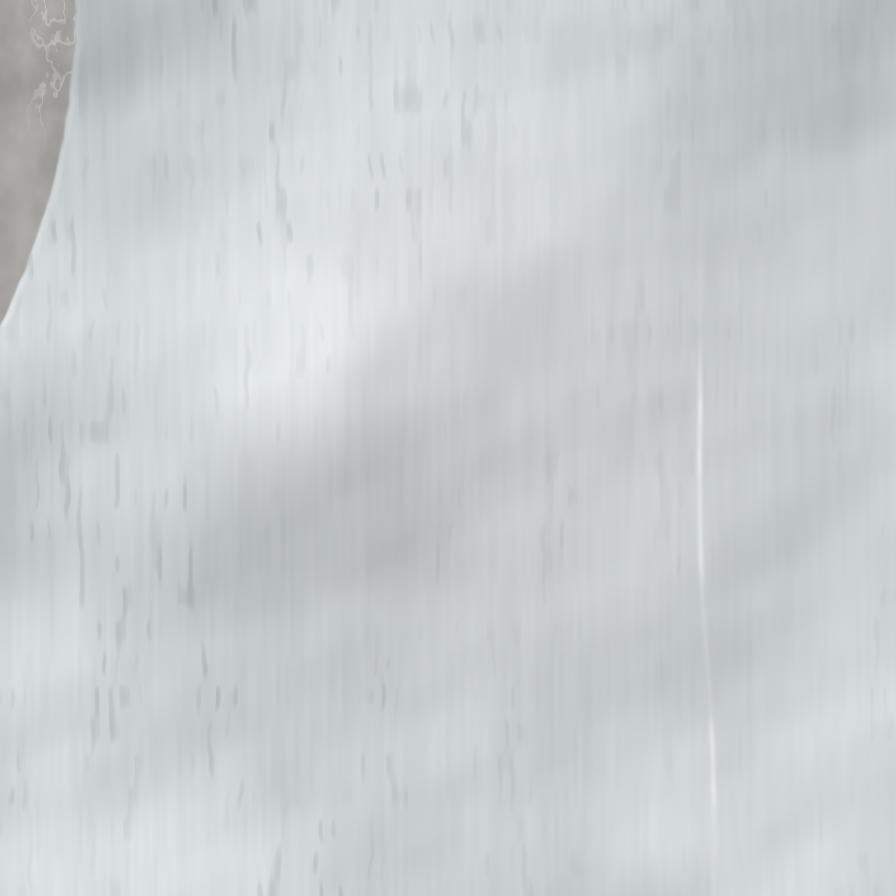
A Shadertoy shader for this texture:

```glsl
// Pale brushed metal: soft diagonal clouds under fine vertical grain and short
// dark dashes, with one thin bright scratch and a curved grey stone corner.
// Everything is layered value noise plus two curves given as x = f(y).

const vec3 METAL = vec3(0.784, 0.803, 0.813);
const vec3 STONE = vec3(0.635, 0.632, 0.622);
const vec3 WARM_TINT = vec3(0.012, -0.004, 0.0);
const vec3 SCRATCH_COLOUR = vec3(0.92, 0.93, 0.94);

const float CLOUD_CONTRAST = 0.145;
const float GRAIN_CONTRAST = 0.024;
const float DASH_DEPTH = 0.075;
const float CORNER_WIDTH = 0.085;
const float CORNER_BOTTOM = 0.635;
const float SCRATCH_X = 0.781;
const float SCRATCH_WIDTH = 0.0032;
const float EDGE_SOFTNESS = 0.0022;

// Integer hash of a lattice cell, 0 to 1
float hash(vec2 cell) {
    uvec2 q = uvec2(ivec2(cell)) * uvec2(1597334673u, 3812015801u);
    uint n = (q.x ^ q.y) * 1597334673u;
    n = (n ^ (n >> 15)) * 2246822519u;
    n ^= n >> 13;
    return float(n >> 8) / 16777216.0;
}

// Smooth value noise, -1 to 1
float noise(vec2 p) {
    vec2 cell = floor(p);
    vec2 f = p - cell;
    f = f * f * f * (f * (f * 6.0 - 15.0) + 10.0);
    float low = mix(hash(cell), hash(cell + vec2(1, 0)), f.x);
    float high = mix(hash(cell + vec2(0, 1)), hash(cell + vec2(1, 1)), f.x);
    return 2.0 * mix(low, high, f.y) - 1.0;
}

float fbm(vec2 p) {
    float sum = 0.0, weight = 0.55;
    for (int i = 0; i < 4; i++) {
        sum += weight * noise(p);
        p = mat2(0.8, 0.6, -0.6, 0.8) * p * 1.9 + 17.3;
        weight *= 0.48;
    }
    return sum;
}

// Broad reflections, stretched along a rising diagonal
float clouds(vec2 uv) {
    vec2 along = mat2(0.87, -0.5, 0.5, 0.87) * uv;
    float sheen = exp(-dot(uv - vec2(0.33, 0.72), uv - vec2(0.33, 0.72)) * 14.0);
    return fbm(along * vec2(2.6, 4.6) + vec2(3.7, 8.2)) + 0.38 * sheen - 0.07;
}

// Fine vertical brushing in three widths
float grain(vec2 uv) {
    return 0.45 * noise(uv * vec2(190.0, 13.0))
         + 0.35 * noise(uv * vec2(85.0, 6.0) + 31.0)
         + 0.30 * noise(uv * vec2(34.0, 3.0) + 67.0);
}

// Sparse short dark marks, gathered in patches and stronger to the left
float dashes(vec2 uv) {
    float wobble = 0.002 * noise(uv * vec2(12.0, 40.0));
    float mark = noise(vec2(uv.x + wobble, uv.y) * vec2(145.0, 27.0) + 113.0);
    float patches = smoothstep(-0.5, 0.7, noise(uv * vec2(16.0, 5.0) + 41.0));
    return smoothstep(0.35, 1.0, mark) * patches * mix(1.0, 0.3, smoothstep(0.2, 0.75, uv.x));
}

// Thin bright line that drifts right and breaks up towards the bottom
float scratch(vec2 uv) {
    float x = SCRATCH_X + 0.016 * smoothstep(0.42, 0.10, uv.y)
            + 0.0008 * noise(vec2(uv.y * 22.0, 5.0));
    float upper = smoothstep(0.68, 0.52, uv.y) * smoothstep(0.30, 0.39, uv.y);
    float lower = smoothstep(0.22, 0.17, uv.y) * smoothstep(0.04, 0.13, uv.y);
    float faint = 0.22 * smoothstep(0.86, 0.60, uv.y);
    float strength = max(faint, max(upper, lower)) * (0.82 + 0.18 * noise(vec2(uv.y * 35.0, 9.0)));
    float offset = (uv.x - x) / SCRATCH_WIDTH;
    return strength * exp(-offset * offset);
}

// Horizontal distance to the stone corner, negative inside
float cornerDistance(vec2 uv) {
    float t = (uv.y - CORNER_BOTTOM) / (1.0 - CORNER_BOTTOM);
    float edge = CORNER_WIDTH * (1.0 - (1.0 - t) * (1.0 - t));
    return uv.x - edge - 0.0012 * noise(vec2(uv.y * 60.0, 2.0));
}

vec3 stone(vec2 uv) {
    float mottling = fbm(uv * vec2(32.0, 22.0) + 7.0);
    float vein = 1.0 - smoothstep(0.0, 0.10, abs(fbm(uv * vec2(48.0, 30.0) + 53.0)));
    float veinArea = smoothstep(0.02, 0.05, uv.x) * smoothstep(0.82, 0.90, uv.y);
    return STONE + 0.07 * mottling + 0.09 * vein * veinArea;
}

void mainImage(out vec4 fragColor, in vec2 fragCoord) {
    vec2 uv = fragCoord / iResolution.xy;

    // Metal sheet
    vec3 colour = METAL + CLOUD_CONTRAST * clouds(uv);
    colour += GRAIN_CONTRAST * grain(uv) * mix(1.1, 0.6, uv.x);
    colour -= DASH_DEPTH * dashes(uv);
    vec2 fromCentre = uv - vec2(0.56, 0.55);
    colour += WARM_TINT * exp(-dot(fromCentre, fromCentre) * 45.0);
    colour = mix(colour, SCRATCH_COLOUR, 0.85 * scratch(uv));

    // Stone corner with a thin pale rim
    float d = cornerDistance(uv);
    float soft = max(EDGE_SOFTNESS, 0.75 / iResolution.x);
    float rim = exp(-pow((d - 0.004) / 0.004, 2.0)) * step(CORNER_BOTTOM, uv.y);
    colour += 0.03 * rim;
    colour = mix(colour, stone(uv), 1.0 - smoothstep(-soft, soft, d));

    fragColor = vec4(clamp(colour, 0.0, 1.0), 1.0);
}
```
